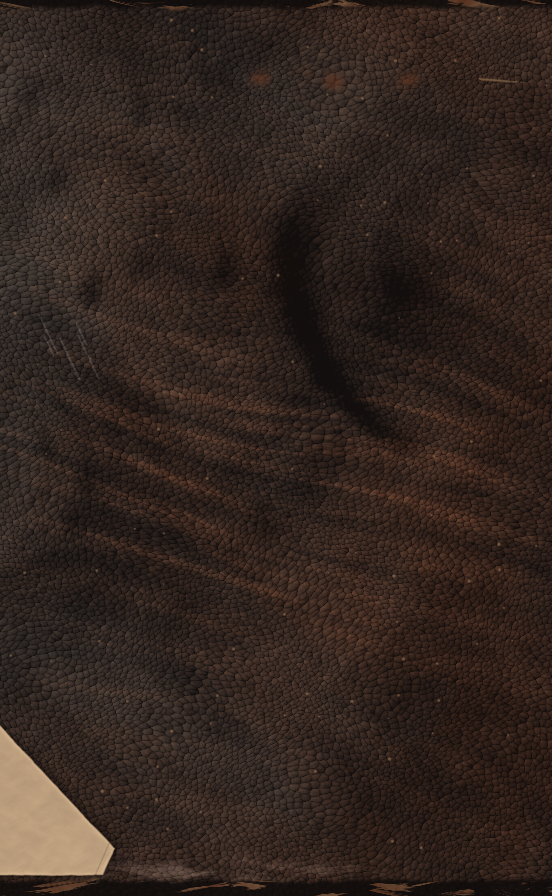
Reproduce this texture procedurally as a Shadertoy shader.

```glsl
// Worn dark leather cover with a pale paper corner at the lower left.
// Cellular noise forms the pebbled grain; warped layered sines form the
// stains and brushed rust streaks; distance functions form the marks.

#define GRAIN_SCALE 145.0
#define GRAIN_DEPTH 0.85
#define STAIN_DEPTH 0.30
#define STREAK_DEPTH 0.24
#define DEEP vec3(0.070, 0.054, 0.050)
#define LEATHER vec3(0.180, 0.131, 0.110)
#define WORN vec3(0.300, 0.225, 0.185)
#define RUST vec3(0.400, 0.215, 0.130)
#define TAN vec3(0.560, 0.420, 0.300)
#define PAPER vec3(0.735, 0.620, 0.490)

vec2 hash2(vec2 p) {
    return fract(sin(vec2(dot(p, vec2(127.1, 311.7)),
                          dot(p, vec2(269.5, 183.3)))) * 43758.5);
}

// Layered sines, turned and warped at each octave; roughly -0.8 to 0.8
float clouds(vec2 p) {
    float sum = 0.0, amp = 0.5;
    for (int i = 0; i < 5; i++) {
        p += 0.7 * sin(p.yx * 1.3 + float(i) * 1.9);
        sum += amp * sin(p.x) * sin(p.y + 0.8);
        p = mat2(0.8, 0.6, -0.6, 0.8) * p * 1.83 + 2.7;
        amp *= 0.62;
    }
    return sum;
}

// Cellular noise: xy = offset to nearest point, z = F1, w = F2
vec4 cells(vec2 p) {
    vec2 base = floor(p), f = fract(p);
    vec4 c = vec4(0.0, 0.0, 9.0, 9.0);
    for (int j = -1; j <= 1; j++)
    for (int i = -1; i <= 1; i++) {
        vec2 g = vec2(i, j);
        vec2 o = g + 0.1 + 0.8 * hash2(base + g) - f;
        float d = length(o);
        if (d < c.z) c = vec4(o, d, c.z);
        else c.w = min(c.w, d);
    }
    return c;
}

float glow(vec2 p, vec2 center, vec2 size) {
    vec2 q = (p - center) / size;
    return exp(-dot(q, q));
}

float segment(vec2 p, vec2 a, vec2 b) {
    vec2 ab = b - a;
    return length(p - a - ab * clamp(dot(p - a, ab) / dot(ab, ab), 0.0, 1.0));
}

// Pebbles lit from the upper left, with dark creases between them
float leatherGrain(vec2 p) {
    vec2 q = mat2(0.94, -0.34, 0.34, 0.94) * p * vec2(0.9, 1.15) * GRAIN_SCALE;
    vec4 c = cells(q + 1.2 * sin(p.yx * 31.0 + 2.0 * sin(p * 17.0)));
    float crease = smoothstep(0.0, 0.35, c.w - c.z) - 0.6;
    float pores = cells(p * GRAIN_SCALE * 1.9).z - 0.45;
    return 0.6 * dot(c.xy, vec2(0.6, -0.8)) + 0.4 * crease - 0.3 * pores;
}

void mainImage(out vec4 fragColor, in vec2 fragCoord) {
    vec2 p = fragCoord / iResolution.y;
    float px = 1.0 / iResolution.y;
    float stain = clouds(p * 11.0 + 3.0);
    float fine = clouds(p * 70.0);

    // Grey polish on the upper left and low center
    float sheen = 0.8 * glow(p, vec2(0.24, 0.87), vec2(0.22, 0.13))
                + 0.8 * glow(p, vec2(0.0, 0.74), vec2(0.10, 0.28))
                + 0.5 * glow(p, vec2(0.20, 0.26), vec2(0.20, 0.16))
                + 0.5 * glow(p, vec2(0.36, 0.15), vec2(0.09, 0.08));

    // Rust streaks sloping down to the right
    float across = p.y + 0.28 * p.x + 0.012 * sin(p.x * 13.0 + p.y * 9.0);
    float streak = clouds(vec2(p.x * 9.0, across * 120.0));
    float brushed = 0.25 + glow(p, vec2(0.30, 0.47), vec2(0.34, 0.15));

    // Dark curved stain, blot and scattered dark spots
    float arc = length(p - vec2(0.594, 0.728)) - 0.269 + 0.006 * stain;
    float spread = mix(0.013, 0.030, smoothstep(0.5, 0.78, p.y));
    float dark = 0.55 * exp(-arc * arc / (spread * spread))
               * (1.0 - smoothstep(0.08, 0.23, length(p - vec2(0.352, 0.62))));
    dark += 0.40 * glow(p, vec2(0.45, 0.675), vec2(0.040, 0.035));
    for (int i = 0; i < 12; i++) {
        vec2 h = hash2(vec2(i, 4.0));
        vec2 spot = vec2(0.30 * h.x, 0.40 + 0.52 * h.y);
        dark += 0.26 * glow(p + 0.006 * fine, spot, vec2(0.012, 0.016));
    }

    // Tone and hue of the leather
    float tone = 0.43 + STAIN_DEPTH * stain + 0.08 * fine + 0.24 * sheen
               + STREAK_DEPTH * brushed * streak - dark;
    tone += GRAIN_DEPTH * leatherGrain(p) * (0.55 + 0.6 * clamp(tone, 0.0, 1.0));
    tone = clamp(tone, 0.0, 1.25);
    vec3 col = mix(DEEP, LEATHER, min(tone * 2.0, 1.0));
    col = mix(col, WORN, max(tone * 2.0 - 1.0, 0.0));
    float warmth = clamp(0.45 + 0.7 * clouds(p * 7.0 + 8.0) + 0.9 * (p.x - 0.3)
                         + 0.4 * brushed * streak - 0.8 * sheen, -0.5, 1.0);
    col *= mix(vec3(0.97, 1.02, 1.06), vec3(1.10, 0.95, 0.86), warmth);
    col += RUST * 0.12 * brushed * smoothstep(0.15, 0.6, streak) * tone;

    // Row of rubbed spots and a gilt line near the top
    for (int i = 0; i < 5; i++) {
        vec2 spot = vec2(0.29 + 0.041 * float(i), 0.909) + 0.006 * hash2(vec2(i, 9.0));
        float rub = glow(p, spot, vec2(0.011, 0.009)) * smoothstep(-0.4, 0.5, fine);
        col = mix(col, RUST, 0.65 * rub);
    }
    float gilt = segment(p, vec2(0.49, 0.915), vec2(0.585, 0.908));
    col = mix(col, TAN, 0.7 * smoothstep(0.0022, 0.0, gilt) * smoothstep(-0.1, 0.3, fine));

    // Pale scratches and tiny flecks
    for (int i = 0; i < 5; i++) {
        vec2 a = vec2(0.038, 0.61) + 0.05 * hash2(vec2(i, 2.0));
        float d = segment(p, a, a + vec2(0.024, -0.05) * (0.4 + hash2(vec2(i, 6.0)).x));
        col += 0.10 * smoothstep(0.0008 + px, 0.0, d);
    }
    vec2 cell = floor(p * 24.0);
    vec2 flake = hash2(cell + 50.0);
    float fleck = length(fract(p * 24.0) - 0.15 - 0.7 * flake) / 24.0;
    float fleckSize = 0.0006 + 0.0012 * hash2(cell).x;
    col = mix(col, TAN, 0.7 * step(0.72, hash2(cell + 7.0).y)
              * smoothstep(fleckSize + px, fleckSize - px, fleck));

    // Ragged dark borders with chips of exposed tan
    float chips = clouds(vec2(p.x * 34.0, p.y * 170.0) + 5.0);
    float ragged = 0.004 * clouds(vec2(p.x * 40.0, 2.0));
    float border = max(smoothstep(0.988, 0.995, p.y + ragged),
                       smoothstep(0.020, 0.014, p.y + ragged));
    float scuff = glow(p, vec2(0.24, 0.027), vec2(0.16, 0.011));
    col += vec3(0.19, 0.16, 0.14) * scuff * smoothstep(-0.3, 0.5, chips + 0.5 * fine);
    col = mix(col, DEEP * 0.8, 0.85 * border);
    col = mix(col, mix(RUST, TAN, 0.5 + 0.5 * fine), 0.75 * border * smoothstep(0.22, 0.5, chips));

    // Paper corner: three half planes, soft shadow, fibres and a bright rim
    float slope = dot(p - vec2(0.0, 0.190), vec2(0.731, 0.683));
    float tip = dot(p - vec2(0.128, 0.053), vec2(0.917, -0.397));
    float edge = max(max(slope, tip), 0.023 - p.y) + 0.0008 * fine;
    float fibre = clouds(p * vec2(130.0, 210.0));
    vec3 paper = PAPER * (1.0 + 0.035 * fibre + 0.03 * fine + 0.03 * stain);
    paper *= 1.0 + 0.10 * exp(-abs(edge + 0.002) / 0.0015);
    paper *= 1.0 - 0.15 * smoothstep(0.0015, 0.0, abs(tip + 0.008));
    col *= 1.0 - 0.45 * exp(-max(edge, 0.0) / 0.004);
    col = mix(col, paper, smoothstep(px, -px, edge));

    fragColor = vec4(clamp(col, 0.0, 1.0), 1.0);
}
```
